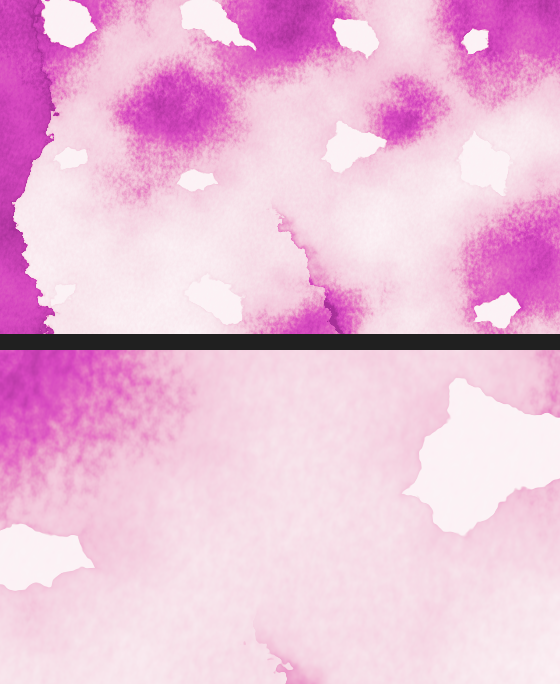
Top: the whole. Bottom: its middle third, enlarged.
This texture is drawn by a Shadertoy shader. Its source:

```glsl
const float TAU = 6.2831853;

vec2 hash2(vec2 p) {
    vec3 q = fract(vec3(p.xyx) * vec3(0.1031, 0.1030, 0.0973));
    q += dot(q, q.yzx + 33.33);
    return fract((q.xx + q.yz) * q.zy);
}

float cornerSlope(vec2 cell, vec2 offset) {
    float angle = TAU * hash2(cell + 57.0).x;
    return dot(vec2(cos(angle), sin(angle)), offset);
}

float gradientNoise(vec2 p) {
    vec2 i = floor(p), f = fract(p);
    vec2 u = f * f * f * (f * (f * 6.0 - 15.0) + 10.0);
    vec2 e = vec2(1.0, 0.0);
    float low = mix(cornerSlope(i, f), cornerSlope(i + e, f - e), u.x);
    float high = mix(cornerSlope(i + e.yx, f - e.yx), cornerSlope(i + 1.0, f - 1.0), u.x);
    return 1.4 * mix(low, high, u.y);
}

float fbm(vec2 p, int octaves) {
    float sum = 0.0, amplitude = 0.5;
    for (int i = 0; i < octaves; i++) {
        sum += amplitude * gradientNoise(p);
        p = mat2(1.6, 1.2, -1.2, 1.6) * p + 11.7;
        amplitude *= 0.5;
    }
    return sum;
}

// Signed depth inside a slanted oval blot
float blot(vec2 p, vec2 center, float radius) {
    vec2 d = p - center;
    vec2 slanted = vec2(0.8 * d.x + 0.6 * d.y, 0.8 * d.y - 0.6 * d.x);
    return radius - length(slanted * vec2(0.85, 1.18));
}

// Zigzag row of blots above, rising pair below
float blotField(vec2 p) {
    float depth = -1.0;
    for (int i = 0; i < 5; i++) {
        float n = float(i), odd = mod(n, 2.0);
        vec2 center = vec2(0.17 + 0.35 * n, 0.96 - 0.33 * odd);
        depth = max(depth, blot(p, center, 0.185 - 0.045 * n * odd));
    }
    for (int i = 0; i < 2; i++) {
        float n = float(i);
        depth = max(depth, blot(p, vec2(0.92 + 0.7 * n, 0.2 * n), 0.1 + 0.06 * n));
    }
    return depth;
}

// Signed depth inside torn, many-sided bare patches, one per cell at most
float barePatch(vec2 p, float cellSize) {
    vec2 cell = floor(p / cellSize);
    vec2 jitter = hash2(cell + 3.0) - 0.5, shape = hash2(cell + 19.0);
    vec2 d = p - (cell + 0.5 + 0.25 * jitter) * cellSize;
    d.y += (shape.x - 0.5) * d.x;
    d *= vec2(0.8, 1.1);
    float radius = mix(0.03, 0.095, shape.x), depth = 1.0;
    for (int k = 0; k < 5; k++) {
        vec2 h = hash2(cell * 7.0 + float(k) * 13.0);
        float angle = TAU * (float(k) + 0.6 * h.x) / 5.0 + 4.0 * shape.x;
        float side = radius * mix(0.4, 1.15, h.y);
        depth = min(depth, side - dot(d, vec2(cos(angle), sin(angle))));
    }
    return shape.y < 0.75 ? depth : -1.0;
}

// Paper to deep magenta by pigment density
vec3 pigmentColor(float density) {
    vec3 tints[7] = vec3[7](
        vec3(0.99, 0.96, 0.97), vec3(0.97, 0.89, 0.92), vec3(0.95, 0.76, 0.85),
        vec3(0.92, 0.61, 0.79), vec3(0.90, 0.45, 0.77), vec3(0.84, 0.28, 0.75),
        vec3(0.66, 0.19, 0.60));
    float stops[7] = float[7](0.0, 0.14, 0.34, 0.5, 0.64, 0.8, 0.97);
    vec3 color = tints[0];
    for (int i = 1; i < 7; i++)
        color = mix(color, tints[i], clamp((density - stops[i - 1]) / (stops[i] - stops[i - 1]), 0.0, 1.0));
    return color;
}

void mainImage(out vec4 fragColor, in vec2 fragCoord) {
    vec2 p = fragCoord / iResolution.y;
    float pixel = 1.0 / iResolution.y;

    float broad = fbm(p * 4.5 + 5.0, 4);
    float cloud = fbm(p * 3.0 + 31.0, 5);
    float ragged = fbm(p * 22.0 + 9.0, 4);
    float grain = fbm(p * vec2(95.0, 75.0), 3);

    // Soft wet blots with pink halos and darker cores
    float depth = blotField(p) + 0.17 * broad + 0.04 * ragged;
    float pigment = smoothstep(-0.1, 0.055, depth + 0.04 * grain);
    float halo = smoothstep(-0.25, 0.0, depth);
    float core = smoothstep(0.03, 0.16, depth);
    float density = 0.1 + 0.18 * cloud + 0.19 * halo + 0.06 * smoothstep(0.25, 0.75, p.y);
    density += pigment * (0.42 + 0.24 * fbm(p * 5.0 + 70.0, 3)) + 0.1 * core;

    // Crisp wash along the left side, bulging above the middle, with a dried rim
    float bulge = (p.y - 0.63) / 0.11;
    float shore = 0.09 + 0.05 * cos(TAU * p.y) + 0.09 * exp(-bulge * bulge);
    shore += 0.14 * cloud + 0.06 * ragged - p.x;
    float wash = smoothstep(-pixel, pixel, shore);
    density = mix(density, max(density, 0.84 + 0.22 * broad), wash);
    density += 0.15 * exp(-abs(shore) * 170.0);

    // Slanted tide line, sharp on one side and bleeding on the other
    float tide = p.x - 1.02 + 0.48 * p.y + 0.1 * broad + 0.06 * ragged;
    float bleed = smoothstep(-pixel, pixel, tide) * exp(-max(tide, 0.0) * 32.0);
    density += 0.5 * bleed * smoothstep(0.42, 0.3, p.y) * smoothstep(-0.3, 0.2, cloud + broad + 0.1);

    // Granulation, strongest where pigment thins out, and slanted paper fibres
    vec2 slanted = mat2(0.9, 0.4, -0.4, 0.9) * p;
    float fibre = gradientNoise(slanted * vec2(130.0, 65.0));
    fibre += 0.7 * gradientNoise(slanted * vec2(230.0, 150.0) + 20.0);
    float thinning = 4.0 * pigment * (1.0 - pigment);
    density += grain * (0.06 + 0.05 * pigment + 0.08 * thinning) + 0.032 * fibre;

    // Bare patches with a thin stained outline
    vec2 tear = vec2(ragged, fbm(p * 18.0 + 40.0, 4));
    float bare = barePatch(p + vec2(0.0, 0.12) + 0.03 * tear, 0.42);
    density += 0.1 * exp(-abs(bare) * 220.0);
    density = mix(density, 0.025 + 0.025 * fibre, smoothstep(-pixel, pixel, bare));

    fragColor = vec4(pigmentColor(density) + 0.006 * fibre, 1.0);
}
```
